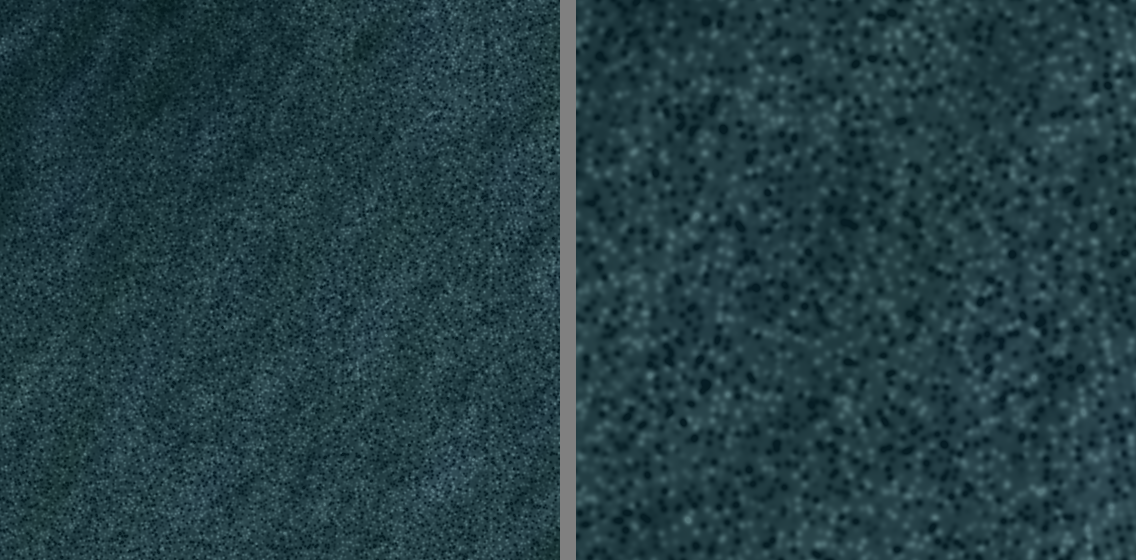
Left: the whole. Right: its middle third, enlarged.
This texture is drawn by a three.js fragment shader. Its source:

```glsl
varying vec2 vUv;

vec3 hash3(vec2 cell) {
  vec3 p = fract(cell.xyx * vec3(0.1031, 0.1030, 0.0973));
  p += dot(p, p.yxz + 33.33);
  return fract((p.xxy + p.yzz) * p.zyx);
}

// Cellular noise: one soft light or dark spot per jittered cell
float spotNoise(vec2 p) {
  vec2 cell = floor(p);
  float sum = 0.0;
  for (int y = -1; y <= 1; y++) {
    for (int x = -1; x <= 1; x++) {
      vec2 neighbour = cell + vec2(float(x), float(y));
      vec3 spot = hash3(neighbour);
      vec2 offset = neighbour + spot.xy - p;
      sum += (spot.z * 2.0 - 1.0) * exp(-5.0 * dot(offset, offset));
    }
  }
  return sum;
}

void main() {
  // Shade deepens toward the upper left corner
  float light = mix(0.13, 0.42, smoothstep(0.0, 0.9, distance(vUv, vec2(0.08, 1.05))));

  // Slanted ripples, bent by layered sines
  vec2 bent = vUv + 0.008 * sin(vUv.yx * vec2(17.0, 13.0) + 2.0 * sin(vUv * 9.0));
  vec2 slant = vec2(dot(bent, vec2(0.85, -0.53)), dot(bent, vec2(0.53, 0.85)));
  float ripples = spotNoise(slant * vec2(32.0, 10.0) + 40.0);
  float patches = spotNoise(slant * vec2(13.0, 5.0) + 90.0);
  light += 0.19 * ripples + 0.11 * patches;

  // Fine grain, stronger where the surface is lit
  float grain = spotNoise(vUv * 190.0 + 7.0);
  float tone = light + grain * (0.38 + 0.9 * max(light, 0.0));

  vec3 deepTeal = vec3(0.06, 0.155, 0.18);
  vec3 paleTeal = vec3(0.26, 0.38, 0.40);
  vec3 color = mix(deepTeal, paleTeal, clamp(tone, -0.18, 1.4));
  color += vec3(0.0, -0.004, 0.012) * patches;
  gl_FragColor = vec4(color, 1.0);
}
```
